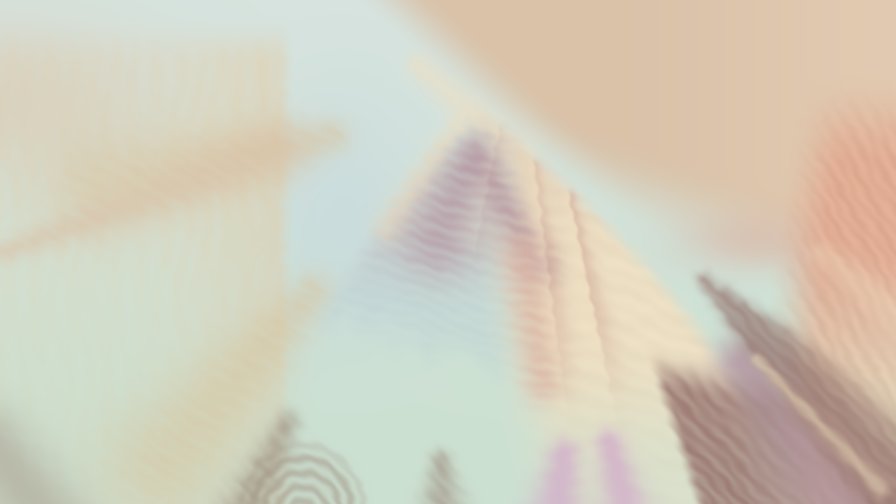
Write a WebGL 1 fragment shader that draws this background.

```glsl
precision highp float;
uniform vec2 u_resolution;

const vec3 MIST = vec3(0.84, 0.89, 0.87);
const vec3 MINT = vec3(0.80, 0.88, 0.82);
const vec3 ICE = vec3(0.77, 0.85, 0.87);
const vec3 SAND = vec3(0.85, 0.76, 0.66);
const vec3 OCHRE = vec3(0.85, 0.75, 0.59);
const vec3 CREAM = vec3(0.94, 0.87, 0.75);
const vec3 SALMON = vec3(0.88, 0.65, 0.55);
const vec3 ROSE = vec3(0.85, 0.69, 0.63);
const vec3 MAUVE = vec3(0.70, 0.57, 0.62);
const vec3 LILAC = vec3(0.82, 0.66, 0.79);
const vec3 UMBER = vec3(0.56, 0.42, 0.40);
const vec3 STONE = vec3(0.64, 0.59, 0.53);

// Gaussian ellipse
float blob(vec2 p, vec2 center, vec2 radius) {
  vec2 q = (p - center) / radius;
  return exp(-dot(q, q));
}

// Tapered soft stroke from l.xy to l.zw
float streak(vec2 p, vec4 l, float w0, float w1) {
  vec2 axis = l.zw - l.xy;
  float t = clamp(dot(p - l.xy, axis) / dot(axis, axis), 0.0, 1.0);
  float d = length(p - l.xy - axis * t) / mix(w0, w1, t);
  return exp(-d * d);
}

void paint(inout vec3 col, vec3 tint, float a, vec2 p, vec4 l, float w0, float w1) {
  col = mix(col, tint, a * streak(p, l, w0, w1));
}

// Soft half plane to the left of a line
float side(vec2 p, vec4 l, float blur) {
  vec2 dir = normalize(l.zw - l.xy);
  vec2 q = p - l.xy;
  return smoothstep(-blur, blur, dir.x * q.y - dir.y * q.x);
}

float below(float edge, float blur, float x) {
  return 1.0 - smoothstep(edge - blur, edge + blur, x);
}

// Fine layered waves
float ripple(vec2 p, vec2 dir, float freq) {
  float phase = dot(p, dir) * freq;
  float bend = sin(dot(p, dir.yx) * 19.0) + 0.5 * sin(p.x * 31.0 - p.y * 23.0);
  return 0.6 * sin(phase + 2.0 * bend) + 0.4 * sin(phase * 0.6 - bend * 1.6);
}

vec3 background(vec2 p) {
  vec3 col = mix(MINT, MIST, smoothstep(0.05, 0.95, p.y));
  col = mix(col, ICE, 0.6 * blob(p, vec2(0.68, 0.56), vec2(0.17, 0.25)));
  col = mix(col, SAND, 0.45 * blob(p, vec2(0.0, 0.8), vec2(0.3, 0.16)));
  // Warm cloud bank
  float bank = side(p, vec4(0.79, 1.0, 0.95, 0.85), 0.06)
             * side(p, vec4(0.95, 0.73, 1.6, 0.5), 0.09);
  col = mix(col, SAND + 0.03 * smoothstep(1.2, 1.8, p.x), bank);
  return mix(col, ROSE, 0.5 * blob(p, vec2(1.49, 0.52), vec2(0.14, 0.06)));
}

void leftTower(inout vec3 col, vec2 p) {
  float wall = below(0.567, 0.018, p.x) * below(0.92, 0.05, p.y);
  float shade = 0.2 + 0.25 * smoothstep(0.25, 0.57, p.x) + 0.06 * ripple(p, vec2(1.0, 0.05), 150.0);
  col = mix(col, OCHRE + 0.04, wall * shade * mix(0.55, 1.0, smoothstep(0.15, 0.6, p.y)));
  float grain = 0.9 + 0.12 * ripple(p, vec2(0.5, 0.85), 240.0);
  paint(col, OCHRE, 0.5 * grain, p, vec4(0.2, 0.63, 0.66, 0.73), 0.1, 0.035);
  paint(col, SAND, 0.6 * grain, p, vec4(-0.02, 0.49, 0.55, 0.7), 0.02, 0.06);
  paint(col, OCHRE, 0.5 * grain, p, vec4(0.32, 0.08, 0.62, 0.42), 0.12, 0.04);
}

void peak(inout vec3 col, vec2 p) {
  // Bright flank between two descending edges
  float drop = 0.86 - p.y;
  float inner = 0.94 + 0.17 * drop;
  float outer = 0.85 + 1.32 * drop - 0.55 * drop * drop;
  float flank = smoothstep(inner - 0.07, inner + 0.08, p.x)
              * below(outer, 0.03, p.x) * smoothstep(0.0, 0.1, drop);
  vec3 lit = mix(CREAM, SAND + 0.05, smoothstep(0.45, 0.75, p.y));
  lit += 0.012 * ripple(p, vec2(0.3, 0.95), 170.0);
  col = mix(col, lit, flank * mix(0.35, 0.88, smoothstep(0.0, 0.35, p.y)));
  paint(col, CREAM, 0.5, p, vec4(0.83, 0.87, 1.02, 0.7), 0.025, 0.04);
  // Shadowed face with a stepped lower rim
  float grain = 1.0 + 0.22 * ripple(p, vec2(0.3, 1.0), 260.0);
  float rim = 0.6 - 0.3 * p.x + 0.02 * ripple(p, vec2(1.0, 0.1), 60.0);
  float face = side(p, vec4(0.92, 0.77, 0.7, 0.46), 0.03) * grain
             * below(1.0, 0.06, p.x) * below(0.73, 0.05, p.y);
  col = mix(col, ICE - 0.04, 0.45 * face * smoothstep(rim - 0.08, rim + 0.03, p.y));
  col = mix(col, vec3(0.78, 0.73, 0.72), 0.5 * face * smoothstep(0.38, 0.6, p.y));
  paint(col, CREAM, 0.5 * grain, p, vec4(0.905, 0.75, 0.77, 0.55), 0.02, 0.03);
  paint(col, MAUVE, 0.55 * grain, p, vec4(0.94, 0.7, 0.87, 0.52), 0.03, 0.075);
  paint(col, MAUVE, 0.6 * grain, p, vec4(0.96, 0.67, 1.07, 0.47), 0.03, 0.04);
  paint(col, ROSE, 0.6 * grain, p, vec4(1.04, 0.49, 1.08, 0.24), 0.05, 0.04);
  // Folds with one crisp edge
  for (int i = 0; i < 3; i++) {
    float k = float(i);
    vec4 l = vec4(0.99 + 0.07 * k, 0.74 - 0.065 * k,
                  0.95 + 0.22 * k - 0.04 * k * k, 0.54 - 0.4 * min(k, 1.0));
    float fold = streak(p, l, 0.012, 0.04) * smoothstep(0.12, 0.45, p.y);
    float crisp = side(p, l, 0.005);
    col = mix(col, mix(CREAM, ROSE - 0.04, crisp), (0.17 + 0.17 * k) * fold);
  }
}

void rightTower(inout vec3 col, vec2 p) {
  float edge = 1.58 + 0.16 * max(p.y - 0.45, 0.0);
  float wall = (1.0 - below(edge, 0.06, p.x)) * below(0.76, 0.1, p.y);
  vec3 brick = mix(CREAM - 0.04, SALMON, smoothstep(0.1, 0.5, p.y));
  col = mix(col, brick + 0.025 * ripple(p, vec2(0.85, 0.5), 260.0), wall * 0.82);
  paint(col, CREAM, 0.35, p, vec4(1.63, 0.5, 1.8, 0.36), 0.02, 0.04);
}

void darkSlopes(inout vec3 col, vec2 p) {
  float comb = 0.92 + 0.14 * ripple(p, vec2(0.72, 0.69), 260.0);
  // Purple gully and brown ridge
  paint(col, MAUVE, 0.8, p, vec4(1.47, 0.28, 1.7, -0.05), 0.05, 0.13);
  float ridge = side(p, vec4(1.305, 0.26, 1.39, 0.0), 0.015)
              * side(p, vec4(1.62, 0.2, 1.3, 0.27), 0.04)
              * below(1.59, 0.13, p.x + 0.35 * p.y);
  col = mix(col, UMBER + 0.03, 0.85 * comb * ridge);
  // Overlapping diagonal teeth with a pale seam
  for (int i = 0; i < 5; i++) {
    float k = float(i);
    vec4 l = vec4(1.4 + 0.042 * k, 0.445 - 0.026 * k, 1.76 + 0.035 * k, 0.012 * k);
    float tooth = 1.0 - 0.5 * side(p, l, 0.02);
    paint(col, UMBER, comb * tooth * (0.75 - 0.11 * k), p, l, 0.016, 0.05);
  }
  paint(col, CREAM - 0.06, 0.6, p, vec4(1.5, 0.29, 1.75, 0.03), 0.01, 0.018);
}

void foreground(inout vec3 col, vec2 p) {
  paint(col, LILAC, 0.7, p, vec4(1.12, 0.1, 1.1, -0.04), 0.03, 0.06);
  paint(col, LILAC, 0.7, p, vec4(1.21, 0.12, 1.25, -0.04), 0.028, 0.05);
  // Fanned dome of thin arcs
  float radius = length((p - vec2(0.6, -0.03)) * vec2(1.0, 0.85));
  col = mix(col, STONE, (0.35 + 0.2 * sin(radius * 260.0)) * below(0.125, 0.025, radius));
  float tufts = 0.6 + 0.12 * ripple(p, vec2(0.7), 240.0);
  paint(col, STONE, tufts, p, vec4(0.875, 0.085, 0.88, -0.03), 0.022, 0.05);
  paint(col, STONE, tufts, p, vec4(0.57, 0.16, 0.47, -0.04), 0.025, 0.05);
  paint(col, STONE, 0.5, p, vec4(-0.02, 0.12, 0.1, -0.04), 0.07, 0.08);
}

void main() {
  vec2 p = gl_FragCoord.xy / u_resolution * vec2(1.778, 1.0);
  vec2 q = p + 0.003 * vec2(ripple(p, vec2(0.2, 1.0), 180.0), ripple(p, vec2(1.0, 0.3), 150.0));
  vec3 col = background(p);
  leftTower(col, q);
  peak(col, q);
  rightTower(col, q);
  darkSlopes(col, q);
  foreground(col, q);
  gl_FragColor = vec4(col, 1.0);
}
```
